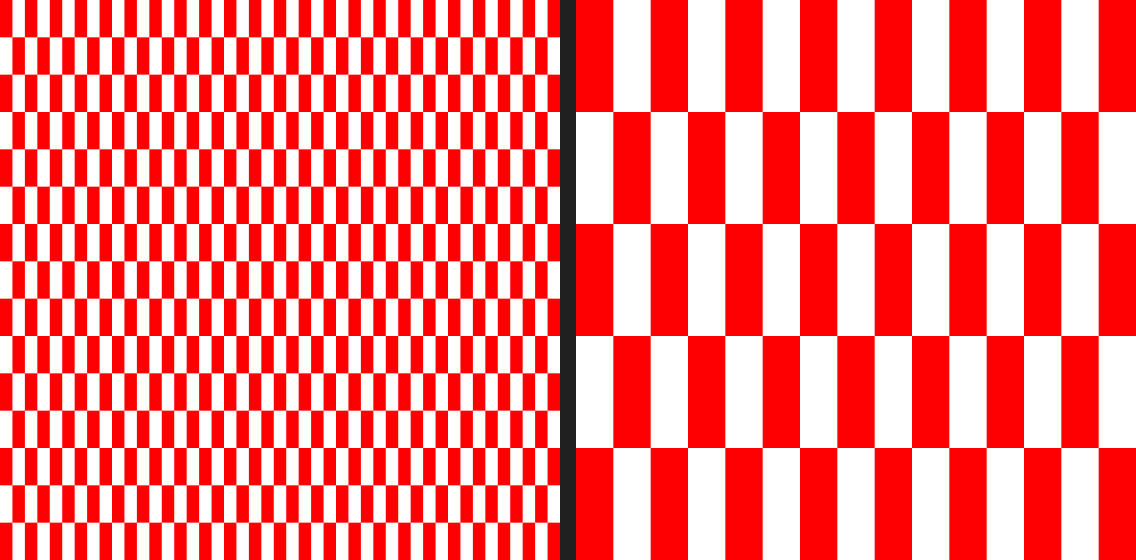
Left, the full canvas; right, a detail of the centre.
Write a Shadertoy shader that draws this pattern.

```glsl
const vec2 CELLS = vec2(45.0, 15.0);   // columns, rows
const vec3 RED   = vec3(1.0, 0.0, 0.0);
const vec3 WHITE = vec3(1.0);

// Integral of a square wave that is +1 on even cells and -1 on odd ones
vec2 squareIntegral(vec2 p) {
    return 1.0 - abs(mod(p, 2.0) - 1.0);
}

// Checkerboard sign, box filtered over one pixel
float checker(vec2 p, vec2 pixel) {
    vec2 wave = (squareIntegral(p + 0.5 * pixel) - squareIntegral(p - 0.5 * pixel)) / pixel;
    return wave.x * wave.y;
}

void mainImage(out vec4 fragColor, in vec2 fragCoord) {
    vec2 pixel = CELLS / iResolution.xy;
    float redCoverage = 0.5 + 0.5 * checker(fragCoord * pixel, pixel);
    fragColor = vec4(mix(WHITE, RED, redCoverage), 1.0);
}
```
